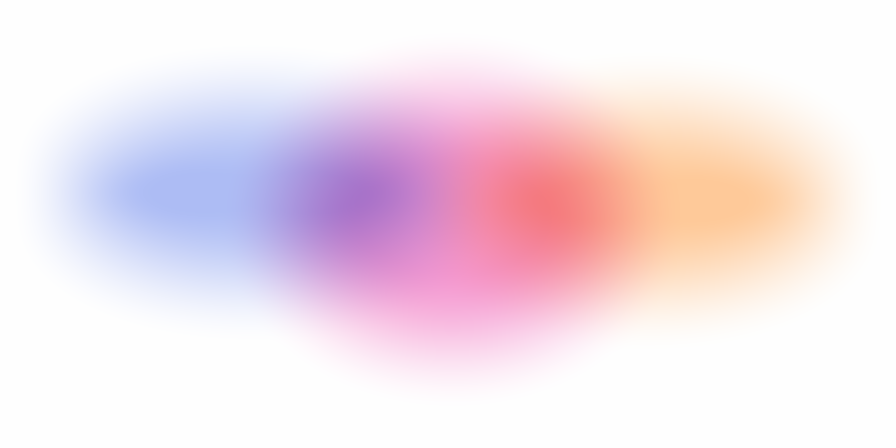
Give the GLSL for this background, as a Shadertoy shader.

```glsl
// Three soft, overlapping ellipses of blue, pink and orange light on white.

#define SOFTNESS 0.165
#define PAPER vec3(0.998)
#define BLUE vec3(0.68, 0.74, 0.96)
#define PINK vec3(0.96, 0.60, 0.82)
#define ORANGE vec3(1.00, 0.79, 0.60)

// Approximate signed distance to an ellipse, negative inside
float ellipseDistance(vec2 p, vec2 radii) {
    float f = length(p / radii);
    float slope = length(p / (radii * radii));
    return f * (f - 1.0) / max(slope, 1e-4);
}

// Multiplicative tint of one blurred ellipse
vec3 glowTint(vec2 p, vec2 center, vec2 radii, vec3 color) {
    float d = ellipseDistance(p - center, radii);
    float coverage = 1.0 - smoothstep(-SOFTNESS, SOFTNESS, d);
    return mix(vec3(1.0), color, coverage);
}

void mainImage(out vec4 fragColor, in vec2 fragCoord) {
    // Centered coordinates, canvas height = 1
    vec2 p = (fragCoord - 0.5 * iResolution.xy) / iResolution.y;

    // Layers multiply, so overlaps deepen to violet and coral
    vec3 color = PAPER;
    color *= glowTint(p, vec2(-0.435, 0.070), vec2(0.385, 0.185), BLUE);
    color *= glowTint(p, vec2(0.010, 0.010), vec2(0.360, 0.270), PINK);
    color *= glowTint(p, vec2(0.445, 0.052), vec2(0.375, 0.185), ORANGE);

    fragColor = vec4(color, 1.0);
}
```
